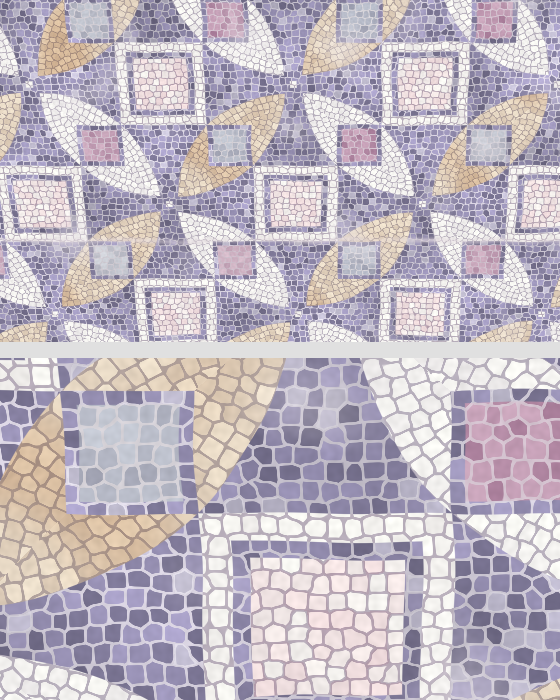
Top: the whole. Bottom: its middle third, enlarged.
Give the GLSL for this pattern, as a WebGL 1 fragment shader.

```glsl
precision highp float;
// Worn floor mosaic: diagonal petals meet in fours between framed squares.
// Distance functions shape a slightly tapered lattice; jittered cells lay the
// stones, straight in the ground and along the arcs in the petals.
uniform vec2 u_resolution;

const float STONES = 19.0;       // stones per lattice cell
const float PETAL_LENGTH = 0.61; // half length, in cells
const float PETAL_WIDTH = 0.24;  // half width, in cells

vec2 hash2(vec2 p) {
  vec3 h = fract(vec3(p.xyx) * vec3(0.1031, 0.1030, 0.0973));
  h += dot(h, h.yzx + 33.33);
  return fract((h.xx + h.yz) * h.zy);
}

float corner(vec2 cell, vec2 f, vec2 o) {
  return dot(hash2(cell + o) * 2.0 - 1.0, f - o);
}

float gradientNoise(vec2 p) {
  vec2 c = floor(p), f = fract(p);
  vec2 s = f * f * f * (f * (f * 6.0 - 15.0) + 10.0);
  return mix(mix(corner(c, f, vec2(0, 0)), corner(c, f, vec2(1, 0)), s.x),
             mix(corner(c, f, vec2(0, 1)), corner(c, f, vec2(1, 1)), s.x), s.y);
}

// Squarish stones: x is stone coverage, yz are two random values per stone.
vec3 tesserae(vec2 p, float pixel) {
  vec2 cell = floor(p), id = cell;
  float nearest = 9.0, second = 9.0;
  for (int j = -1; j <= 1; j++) {
    for (int i = -1; i <= 1; i++) {
      vec2 c = cell + vec2(float(i), float(j));
      vec2 d = c + 0.5 + 0.5 * (hash2(c) - 0.5) - p;
      d.x += 0.3 * (mod(c.y, 2.0) - 0.5);
      d *= d;
      float dist = sqrt(sqrt(dot(d, d)));
      if (dist < nearest) {
        second = nearest;
        nearest = dist;
        id = c;
      } else {
        second = min(second, dist);
      }
    }
  }
  float gap = second - nearest;
  return vec3(smoothstep(0.13 - pixel, 0.13 + pixel, gap), hash2(id + 71.0));
}

vec3 lay(vec3 stone, vec3 dark, vec3 light, vec3 grout) {
  return mix(grout, mix(dark, light, stone.y), stone.x);
}

float cover(float d, float pixel) {
  return 1.0 - smoothstep(-pixel, pixel, d);
}

float box(vec2 p) {
  return max(abs(p.x), abs(p.y));
}

// Lattice position; rows get narrower and lower toward the bottom.
vec2 lattice(vec2 p) {
  float down = 1.0 - p.y, s = down - 0.247;
  float u = (p.x - 0.058 - 0.112 * down) / (0.397 - 0.045 * down);
  return vec2(u, 1.0 + 2.73 * s + 0.369 * s * s);
}

void main() {
  vec2 p = gl_FragCoord.xy / u_resolution.y;
  float pixel = 2.0 / u_resolution.y;
  vec2 uv = lattice(p);
  uv += 0.022 * vec2(gradientNoise(uv * 3.0), gradientNoise(uv * 3.0 + 40.0));
  vec2 cell = floor(uv), q = uv - cell - 0.5;
  float whitePetal = mod(cell.x + cell.y, 2.0);
  float patches = gradientNoise(uv * 1.6 + 9.0);

  // Blue-violet ground
  vec3 stone = tesserae(uv * STONES, pixel * STONES);
  vec3 ground = lay(stone, vec3(0.43, 0.41, 0.52), vec3(0.66, 0.63, 0.78),
                    vec3(0.81, 0.79, 0.84));
  ground = mix(ground, vec3(0.86, 0.85, 0.89), 0.6 * step(0.93, stone.z));
  ground *= 1.0 + 0.25 * patches;
  vec3 white = lay(stone, vec3(0.93, 0.92, 0.91), vec3(0.99, 0.99, 0.97),
                   vec3(0.72, 0.68, 0.73));
  vec3 color = ground;

  // Petals: white falls to the right, cream rises to the right
  vec2 axis = vec2(1.0, whitePetal * 2.0 - 1.0) * 0.70711;
  float along = dot(q, axis), across = dot(q, vec2(-axis.y, axis.x));
  float radius = (PETAL_LENGTH * PETAL_LENGTH + PETAL_WIDTH * PETAL_WIDTH)
               / (2.0 * PETAL_WIDTH);
  vec2 spoke = vec2(along, abs(across) + radius - PETAL_WIDTH);
  float petal = length(spoke) - radius;
  vec2 arc = vec2(atan(spoke.x, spoke.y) * radius, petal) * STONES;
  arc += cell * 37.0 + step(0.0, across) * 400.0;
  vec3 arcStone = tesserae(arc, pixel * STONES);
  vec3 cream = lay(arcStone, vec3(0.85, 0.78, 0.70), vec3(0.95, 0.90, 0.82),
                   vec3(0.69, 0.63, 0.61));
  cream *= mix(vec3(1.0), vec3(0.94, 0.87, 0.80), smoothstep(0.0, 0.4, patches));
  vec3 pale = lay(arcStone, vec3(0.92, 0.91, 0.91), vec3(0.99, 0.99, 0.97),
                  vec3(0.72, 0.69, 0.74));
  color = mix(color, mix(cream, pale, whitePetal), cover(petal, pixel));

  // Small outlined square in each petal, rose or slate
  vec3 rose = lay(stone, vec3(0.64, 0.46, 0.58), vec3(0.80, 0.65, 0.74), vec3(0.84, 0.77, 0.82));
  vec3 slate = lay(stone, vec3(0.59, 0.60, 0.67), vec3(0.75, 0.77, 0.82), vec3(0.85, 0.84, 0.86));
  vec3 heart = mix(mix(slate, rose, whitePetal), white, 0.35 * hash2(cell + 5.0).x);
  color = mix(color, ground, cover(box(q) - 0.172, pixel));
  color = mix(color, heart, cover(box(q) - 0.135, pixel));

  // Framed squares alternate with small white studs where petals meet
  vec2 node = floor(uv + 0.5);
  float stud = mod(node.x + node.y, 2.0), reach = box(uv - node);
  vec3 blush = white * mix(vec3(1.0), vec3(0.98, 0.90, 0.92), stone.z);
  float frame = cover(reach - mix(0.33, 0.026, stud), pixel);
  color = mix(color, white, frame);
  color = mix(color, ground, cover(reach - 0.25, pixel) * (1.0 - stud));
  color = mix(color, blush, cover(reach - 0.202, pixel) * (1.0 - stud));

  // Wear: chalky haze, a pale horizontal seam and fine grain
  float haze = smoothstep(0.05, 0.55, gradientNoise(uv * 2.3 + 21.0));
  color = mix(color, vec3(0.92, 0.90, 0.92), 0.4 * haze);
  float seam = (p.y - 0.296 + 0.012 * gradientNoise(p * 9.0)) / 0.008;
  float broken = 0.45 + 0.5 * gradientNoise(p * vec2(6.0, 14.0));
  color = mix(color, vec3(0.89, 0.85, 0.87), clamp(broken, 0.0, 1.0) * exp(-seam * seam));
  color *= 1.0 + 0.07 * gradientNoise(p * 130.0);
  gl_FragColor = vec4(clamp(color, 0.0, 1.0), 1.0);
}
```
